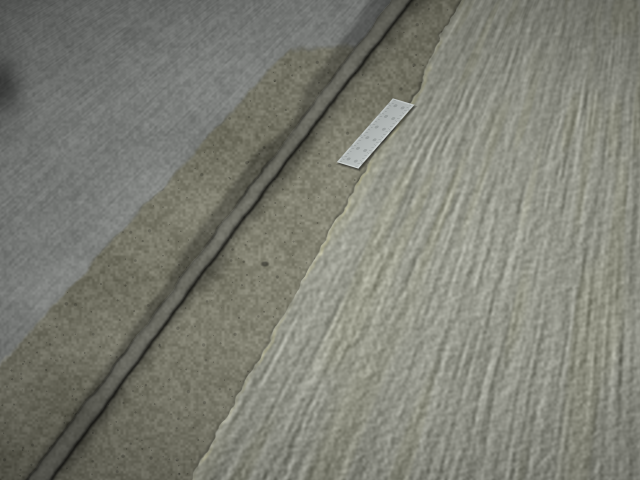
Write a Shadertoy shader that draws this texture.

```glsl
// Two slabs of brushed concrete, a smooth strip between them and a sealed joint.
// All lines share one vanishing point, so "lane" is constant along each of them;
// brushed relief comes from differences of a noise height field.

float hash(vec2 p) {
    vec3 q = fract(vec3(p.xyx) * 0.1031);
    q += dot(q, q.yzx + 33.33);
    return fract((q.x + q.y) * q.z);
}

float noise(vec2 p) {
    vec2 i = floor(p), f = fract(p);
    f = f * f * (3.0 - 2.0 * f);
    return mix(mix(hash(i), hash(i + vec2(1, 0)), f.x),
               mix(hash(i + vec2(0, 1)), hash(i + 1.0), f.x), f.y);
}

float fbm(vec2 p) {
    float sum = 0.0, amp = 0.5;
    for (int i = 0; i < 4; i++) {
        sum += amp * noise(p);
        p = mat2(1.6, 1.2, -1.2, 1.6) * p + 7.3;
        amp *= 0.5;
    }
    return sum;
}

// x: lane across the floor, y: depth away from the viewer
vec2 ground(vec2 p) {
    float shrink = 1.0 - 0.573 * p.y;
    return vec2((p.x - 0.791 * p.y) / shrink, 1.0 / shrink);
}

float brushedHeight(vec2 p) {
    vec2 g = ground(p);
    float lane = g.x + 0.010 * noise(g * vec2(9.0, 9.0));
    float ridges = noise(vec2(lane * 58.0, g.y * 6.0))
                 + 0.6 * noise(vec2(lane * 110.0, g.y * 12.0 + 4.0));
    ridges *= 0.55 + 0.9 * noise(vec2(lane * 13.0, g.y * 3.0));
    return ridges + 0.6 * noise(p * 80.0) + 0.55 * noise(p * 135.0 + 8.0);
}

float edge(float d) { return smoothstep(-0.002, 0.002, d); }

// Scattered dark pits, one candidate in each cell
float pits(vec2 p) {
    vec2 cell = floor(p), f = fract(p) - 0.5;
    f -= 0.5 * (vec2(hash(cell + 3.1), hash(cell + 8.7)) - 0.5);
    float radius = 0.03 + 0.08 * hash(cell + 5.0);
    return step(0.80, hash(cell)) * smoothstep(radius + 0.07, radius - 0.04, length(f));
}

vec3 ruler(vec3 col, vec2 p) {
    // Oblique axes: q.x across the rule, q.y along it
    mat2 axes = mat2(0.045, -0.0135, 0.117, 0.133);
    vec2 q = inverse(axes) * (p - vec2(0.7825, 0.722));
    vec2 b = (abs(q) - 0.5) * vec2(0.044, 0.175);
    float d = max(b.x, b.y);
    vec2 sh = (abs(inverse(axes) * (p - vec2(0.785, 0.718))) - 0.5) * vec2(0.044, 0.175);
    col *= 1.0 - 0.5 * smoothstep(0.004, -0.003, max(sh.x, sh.y));
    vec3 face = vec3(0.655, 0.675, 0.67) + 0.04 * q.x;
    float marks = smoothstep(0.20, 0.10, abs(fract(q.y * 24.0) - 0.5))
                * smoothstep(0.27, 0.33, abs(q.x)) * smoothstep(0.42, 0.38, abs(q.x));
    float dots = smoothstep(0.18, 0.08, length((fract(vec2(q.x * 3.0, q.y * 6.0)) - 0.5) * vec2(0.6, 1.0)));
    face -= 0.06 * marks + 0.09 * dots * step(abs(q.y), 0.46);
    face += 0.09 * smoothstep(-0.005, -0.001, d);
    return mix(col, face, smoothstep(0.0015, -0.0015, d));
}

void mainImage(out vec4 fragColor, in vec2 fragCoord) {
    vec2 p = fragCoord / iResolution.y;
    vec2 g = ground(p);
    float shrink = 1.0 / g.y;
    float grain = noise(p * 185.0) - 0.5 + 0.6 * (noise(p * 95.0) - 0.5);
    float blotch = fbm(p * 7.0) - 0.47;
    float ragged = fbm(p * 28.0) - 0.47;

    // Smooth strip with fine sand and pits
    vec3 col = vec3(0.455, 0.452, 0.395) + 0.12 * blotch + 0.095 * grain;
    col *= 1.0 - 0.20 * pits(p * 34.0) - 0.20 * pits(p * 55.0 + 9.0);
    col *= 1.0 - 0.4 * smoothstep(0.009, 0.003, length((p - vec2(0.552, 0.45)) * vec2(0.8, 1.2)));

    // Left slab, finely brushed, ending in a ragged step
    float beyondCap = min((p.y - 0.902) * 0.8, (0.08 - g.x) * shrink);
    float leftSide = max((-0.222 - g.x) * shrink, beyondCap) + 0.022 * ragged;
    float fine = noise(vec2(g.x * 95.0, g.y * 14.0)) - 0.5;
    vec3 leftSlab = vec3(0.502, 0.512, 0.502) + 0.08 * blotch + 0.05 * fine + 0.065 * grain;
    leftSlab += 0.05 * smoothstep(0.55, 0.8, noise(p * 5.0 + 2.0)) * smoothstep(0.9, 0.4, p.y);
    col = mix(col, leftSlab, smoothstep(-0.007, 0.007, leftSide));
    float lip = exp(-pow(leftSide / 0.0035, 2.0)) * noise(p * 13.0);
    col += lip * (0.13 * smoothstep(0.5, 0.25, p.y) - 0.05);

    // Right slab, coarse brushed relief
    float rightSide = (g.x - 0.397) * shrink + 0.012 * ragged + 0.006 * (noise(p * 70.0) - 0.5)
                    - 0.018 * exp(-pow((p.y - 0.79) / 0.07, 2.0));
    float relief = brushedHeight(p + vec2(0.003, -0.002)) - brushedHeight(p - vec2(0.003, -0.002));
    vec3 rightSlab = vec3(0.545, 0.55, 0.51) + 0.06 * blotch + 0.045 * grain;
    rightSlab -= relief * mix(0.15, 0.075, p.y);
    float yellow = smoothstep(0.5, 0.8, noise(vec2(g.x * 24.0, g.y * 4.0)));
    rightSlab -= vec3(0.0, 0.002, 0.018) * yellow;
    float rim = exp(-pow((rightSide - 0.004) / 0.004, 2.0));
    rightSlab += vec3(0.07, 0.06, 0.0) * rim * noise(p * 40.0);
    col *= 1.0 - 0.3 * exp(-pow((rightSide + 0.002) / 0.004, 2.0)) * noise(p * 16.0 + 3.0);
    col = mix(col, rightSlab, edge(rightSide));

    // Sealed joint: stains, low bead, dark gap
    float beadLeft = (g.x - 0.058) * shrink + 0.014 * ragged;
    float beadRight = (g.x - 0.105 - 0.05 * pow(p.y, 4.0)) * shrink + 0.008 * ragged;
    float stainWidth = 0.010 + 0.035 * noise(vec2(p.y * 12.0, 1.0)) * smoothstep(0.1, 0.6, p.y);
    col *= 1.0 - 0.27 * smoothstep(-stainWidth - 0.014, -stainWidth + 0.01, beadLeft) * edge(-beadLeft);
    col *= 1.0 - 0.30 * smoothstep(0.055, 0.0, beadRight + 0.08 * blotch) * edge(beadRight);
    float across = clamp(beadLeft / max(beadLeft - beadRight, 0.01), 0.0, 1.0);
    vec3 bead = vec3(0.40, 0.40, 0.365) * (0.84 + 0.2 * sin(3.14 * across)) + 0.05 * grain + 0.10 * blotch;
    col = mix(col, bead, edge(beadLeft) * edge(-beadRight));
    col *= 1.0 - 0.45 * exp(-pow(beadLeft / 0.004, 2.0)) * noise(p * 20.0);
    col *= 1.0 - 0.60 * exp(-pow((beadRight - 0.002) / 0.005, 2.0));

    col = ruler(col, p);

    // Light falls off from the middle; a dark smudge sits at the left border
    vec2 fall = (p - vec2(0.80, 0.47)) / vec2(1.25, 0.80);
    col *= 1.11 - 0.56 * dot(fall, fall);
    vec2 smudge = (p - vec2(0.0, 0.82)) * vec2(24.0, 17.0);
    col *= 1.0 - 0.45 * exp(-dot(smudge, smudge));
    fragColor = vec4(clamp(col, 0.0, 1.0), 1.0);
}
```
